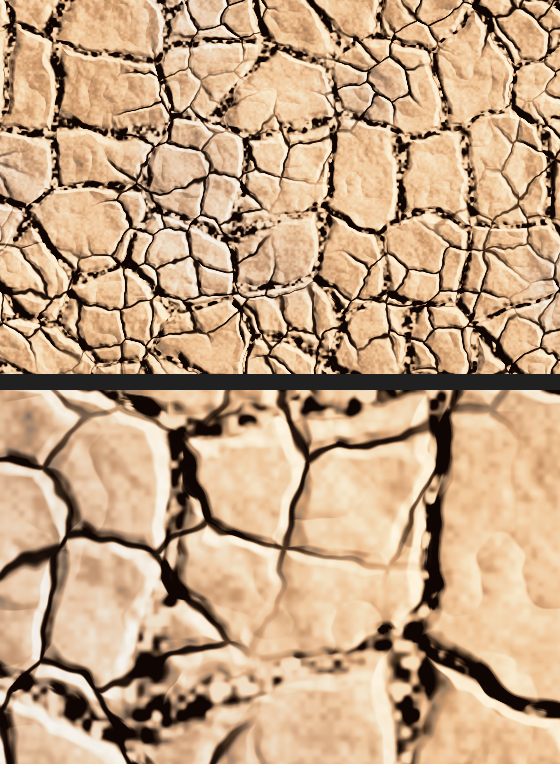
Top, the full canvas; bottom, a detail of the centre.
Reproduce this texture procedurally as a Shadertoy shader.

```glsl
// Sun-baked cracked clay: large plates split by deep, rubble-filled cracks,
// cut again by partial fissures. A height field of warped cell borders and
// lumpy noise is lit from the upper right, casts shadows, and is colour-ramped.

const float PLATE_SCALE = 4.6;      // large plates per canvas height
const float FISSURE_SCALE = 9.5;    // smaller slabs per canvas height
const float PLATE_HEIGHT = 0.022;
const float SLAB_HEIGHT = 0.010;
const vec2  LIGHT_DIR = vec2(0.85, 0.53);
const float LIGHT_SLOPE = 0.8;      // rise of the sun ray per unit length
const float SLOPE_STEP = 0.003;     // distance used to measure the slope
const float SHADOW_STEP = 0.0045;
const int   SHADOW_STEPS = 6;
const float BASE_TONE = 0.71;
const float LIGHT_GAIN = 0.38;

const vec3 CRACK_BLACK = vec3(0.06, 0.025, 0.015);
const vec3 DEEP_BROWN  = vec3(0.35, 0.24, 0.15);
const vec3 DUST_GREY   = vec3(0.62, 0.50, 0.39);
const vec3 TAN_CLAY    = vec3(0.81, 0.60, 0.42);
const vec3 PEACH_CLAY  = vec3(0.94, 0.77, 0.59);
const vec3 CREAM_CLAY  = vec3(0.96, 0.88, 0.75);
const vec3 SUN_GLINT   = vec3(1.00, 0.96, 0.88);

struct Ground {
    float height;
    float crack;     // 1 on the floor of a main crack
    float fissure;   // 1 inside a thin fissure
    float rubble;    // grain of the crack floor
};

vec2 hash22(vec2 p) {
    vec3 q = fract(p.xyx * vec3(0.1031, 0.1030, 0.0973));
    q += dot(q, q.yzx + 33.33);
    return fract((q.xx + q.yz) * q.zy);
}

// Two independent smooth noise channels in 0..1
vec2 noise2(vec2 p) {
    vec2 cell = floor(p), f = fract(p);
    f = f * f * (3.0 - 2.0 * f);
    vec2 low = mix(hash22(cell), hash22(cell + vec2(1, 0)), f.x);
    vec2 high = mix(hash22(cell + vec2(0, 1)), hash22(cell + vec2(1, 1)), f.x);
    return mix(low, high, f.y);
}

// Difference of the two nearest cell centres: zero on a cell border
float cellEdge(vec2 p) {
    vec2 cell = floor(p), f = fract(p);
    float nearest = 9.0, second = 9.0;
    for (int y = -1; y <= 1; y++)
    for (int x = -1; x <= 1; x++) {
        vec2 offset = vec2(x, y);
        vec2 centre = offset + 0.5 + 0.82 * (hash22(cell + offset) - 0.5);
        float d = length(centre - f);
        second = min(second, max(nearest, d));
        nearest = min(nearest, d);
    }
    return second - nearest;
}

Ground clay(vec2 p) {
    // Ragged outlines
    vec2 broad = noise2(p * 7.0), medium = noise2(p * 25.0 + 17.0);
    vec2 fine = noise2(p * 75.0 + 41.0);
    vec2 w = p + 0.050 * (broad - 0.5) + 0.015 * (medium - 0.5)
               + 0.006 * (fine - 0.5);
    vec2 local = noise2(p * 5.0 + 63.0);

    // Plates, slabs and their borders
    float plateEdge = cellEdge(w * PLATE_SCALE + 7.0);
    float slabEdge = cellEdge(w * FISSURE_SCALE + 31.0);
    float open = smoothstep(0.25, 0.60, local.x);
    float crackWidth = mix(0.035, 0.095, local.y);
    float plate = smoothstep(0.02, 0.17, plateEdge);
    float slab = mix(1.0, smoothstep(0.0, 0.22, slabEdge), open);

    // Knobs, pits and grain
    float knobs = abs(2.0 * noise2(w * 22.0 + 5.0).x - 1.0);
    float lumps = 0.020 * noise2(w * 13.0 + 90.0).x + 0.006 * knobs
                + 0.006 * medium.y + 0.0020 * fine.y;

    Ground g;
    g.rubble = 0.55 * fine.x + 0.45 * noise2(p * 130.0 + 11.0).x;
    g.crack = 1.0 - smoothstep(0.45 * crackWidth, 1.2 * crackWidth, plateEdge);
    g.fissure = open * (1.0 - smoothstep(0.015, 0.075, slabEdge));
    g.height = PLATE_HEIGHT * mix(0.65, 1.1, broad.x) * plate
             + SLAB_HEIGHT * slab + lumps + 0.006 * g.rubble * g.crack;
    return g;
}

// Blends one stop of the tone ramp over the previous ones
vec3 stop(vec3 under, vec3 over, float from, float to, float tone) {
    return mix(under, over, clamp((tone - from) / (to - from), 0.0, 1.0));
}

vec3 clayColour(float tone) {
    vec3 c = stop(CRACK_BLACK, DEEP_BROWN, 0.08, 0.27, tone);
    c = stop(c, DUST_GREY, 0.27, 0.44, tone);
    c = stop(c, TAN_CLAY, 0.44, 0.57, tone);
    c = stop(c, PEACH_CLAY, 0.57, 0.71, tone);
    c = stop(c, CREAM_CLAY, 0.71, 0.87, tone);
    return stop(c, SUN_GLINT, 0.87, 1.12, tone);
}

void mainImage(out vec4 fragColor, in vec2 fragCoord) {
    vec2 p = fragCoord / iResolution.y;
    Ground g = clay(p);

    // Slope towards the sun and cast shadow
    float facing = (g.height - clay(p + LIGHT_DIR * SLOPE_STEP).height) / SLOPE_STEP;
    float block = 0.0;
    for (int i = 1; i <= SHADOW_STEPS; i++) {
        float reach = float(i) * SHADOW_STEP;
        float above = clay(p + LIGHT_DIR * reach).height - g.height;
        block = max(block, above - LIGHT_SLOPE * reach);
    }
    float shadow = smoothstep(0.0005, 0.004, block);

    // Tone: lit clay with stains, rubble floor, shadow and fissures
    vec2 stain = noise2(p * 4.0 + 23.0);
    float grain = noise2(p * 160.0).x - 0.5;
    float tone = BASE_TONE + LIGHT_GAIN * clamp(facing, -1.1, 0.8)
               + 0.14 * (stain.x - 0.5) + 0.12 * grain;
    tone = mix(tone, 0.85 * smoothstep(0.32, 0.75, g.rubble), g.crack);
    tone *= (1.0 - 0.88 * shadow) * (1.0 - 0.85 * g.fissure);

    // Pale dust bleaches some plates
    float dust = smoothstep(0.5, 0.9, stain.y);
    vec3 colour = clayColour(tone) * mix(vec3(1.0), vec3(0.97, 1.01, 1.10), dust);
    fragColor = vec4(min(colour, 1.0), 1.0);
}
```
